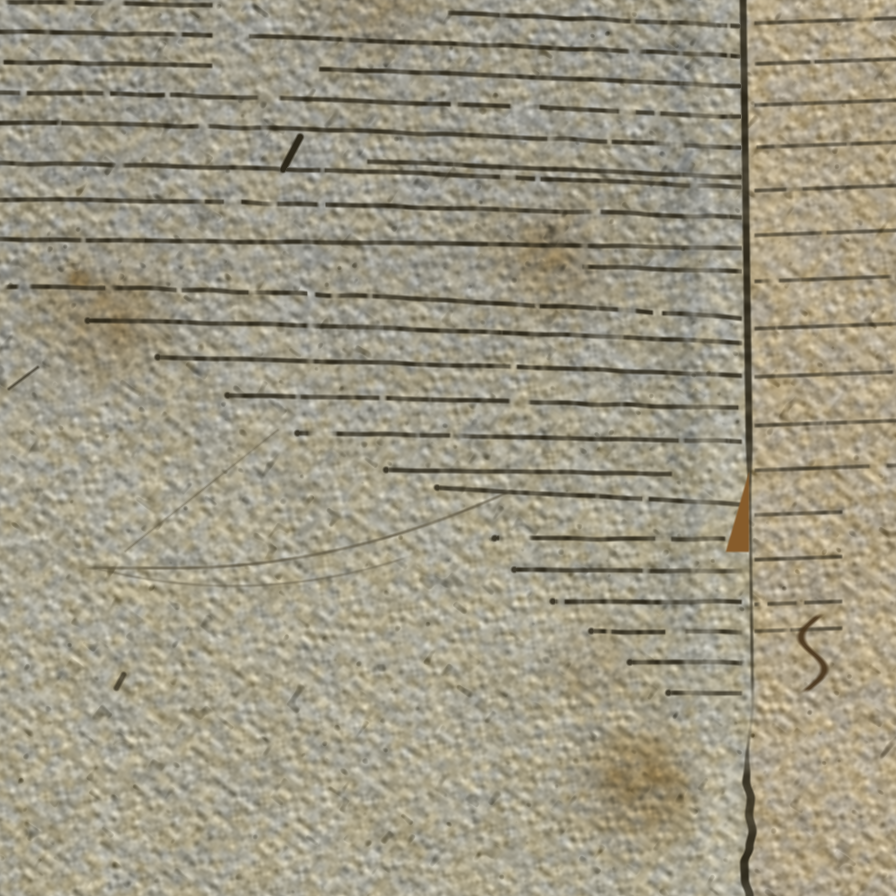
Give the GLSL for this texture, as a Shadertoy shader.

```glsl
float hash(vec2 p) {
  return fract(sin(dot(p, vec2(127.1, 311.7))) * 43758.5453);
}

float noise(vec2 p) {
  vec2 c = floor(p), f = fract(p);
  f = f * f * (3.0 - 2.0 * f);
  float low = mix(hash(c), hash(c + vec2(1, 0)), f.x);
  float high = mix(hash(c + vec2(0, 1)), hash(c + vec2(1, 1)), f.x);
  return mix(low, high, f.y);
}

float stroke(float dist, float halfWidth, float soft) {
  return 1.0 - smoothstep(halfWidth - soft, halfWidth + soft, abs(dist));
}

float span(float x, float from, float to, float soft) {
  return smoothstep(from - soft, from + soft, x) * (1.0 - smoothstep(to - soft, to + soft, x));
}

float segment(vec2 p, vec2 a, vec2 b) {
  vec2 ab = b - a;
  return length(p - a - ab * clamp(dot(p - a, ab) / dot(ab, ab), 0.0, 1.0));
}

float spot(vec2 p, float x, float y, float radius) {
  vec2 d = (p - vec2(x, y)) / radius;
  return exp(-dot(d, d));
}

// Grain lit from one side, with cool and warm fibres
vec3 paper(vec2 p, float fold) {
  vec3 cool = vec3(0.625, 0.61, 0.55), pale = vec3(0.665, 0.645, 0.565);
  vec3 warm = vec3(0.69, 0.64, 0.535);
  vec3 col = mix(pale, cool, smoothstep(0.35, 0.75, p.y + 0.12 * (0.5 - p.x)));
  col = mix(col, warm, smoothstep(-0.005, 0.01, p.x - fold));
  vec2 turned = mat2(0.8, 0.6, -0.6, 0.8) * p;
  vec2 g = turned * vec2(120, 145);
  col += 0.2 * (noise(g) - noise(g + vec2(0.2, -0.85)));
  col += 0.13 * (noise(turned.yx * 235.0 + 17.0) - 0.5);
  col += 0.05 * (noise(turned * 26.0) - 0.5);
  col += vec3(0.036, 0, -0.084) * (noise(turned * 75.0 + 31.0) - 0.5);
  return col - 0.17 * smoothstep(0.82, 1.0, noise(turned * 85.0 + 9.0));
}

float brokenInk(float x, float row) {
  float gaps = smoothstep(0.06, 0.25, noise(vec2(x * 75.0, row * 7.3)));
  return gaps * (0.55 + 0.45 * noise(vec2(x * 150.0, row * 3.1 + 50.0)));
}

// Long rows whose left ends step inwards down the page
float leftRows(vec2 p, float soft) {
  float ink = 0.0, across = p.x / 0.827;
  for (int k = 0; k < 23; k++) {
    float i = float(k);
    float y = 0.971 - 0.0339 * i + 0.0234 * smoothstep(4.9, 6.1, i) - 0.0221 * smoothstep(8.0, 19.0, i);
    float rise = mix(0.0273, 0.0026, smoothstep(10.0, 17.0, i)) - 0.018 * exp(-(i - 8.0) * (i - 8.0));
    y += rise * (1.0 - pow(across, 1.5));
    if (k == 9) y += 0.008;
    if (k == 10) y -= 0.009 * across * across;
    if (k == 16) y += 0.003 + 0.04 * (1.0 - across);
    y += 0.002 * (noise(vec2(p.x * 30.0, i * 5.7)) - 0.5);
    float start = k < 11 ? -0.1 : min(0.078 * i - 0.76, 0.043 * i - 0.2);
    if (k == 5) start = 0.41;
    if (k == 9) start = 0.65;
    if (k == 15 || k == 17) start += 0.021;
    float extent = span(p.x, start, k == 15 ? 0.75 : 0.828, soft);
    if (k < 3) extent *= 1.0 - span(p.x, 0.237, k == 0 ? 0.5 : 0.2 + 0.078 * i, soft);
    ink = max(ink, stroke(p.y - y, 0.0025, soft) * extent * brokenInk(p.x, i));
    if (k > 10) ink = max(ink, 0.85 * stroke(length(p - vec2(start, y)), 0.0035, soft));
  }
  return ink * (1.0 - 0.4 * span(p.x, 0.765, 0.8, 0.01));
}

// Short rows beyond the fold
float rightRows(vec2 p, float soft) {
  float ink = 0.0;
  for (int k = 0; k < 15; k++) {
    float i = float(k);
    float y = 0.974 - 0.0499 * i + 0.013 * max(0.0, sin(i * 0.349));
    y += 0.02 * step(13.5, i) + 0.035 * (p.x - 0.84);
    float extent = span(p.x, 0.842, k > 10 ? 0.94 : 1.1, soft);
    ink = max(ink, stroke(p.y - y, 0.0021, soft) * extent * brokenInk(p.x, i + 40.0));
  }
  return ink * 0.8;
}

float foldInk(vec2 p, float fold, float soft) {
  float upper = smoothstep(0.44, 0.51, p.y);
  float lower = 1.0 - smoothstep(0.12, 0.17, p.y);
  float ragged = 0.012 * lower * (noise(vec2(p.y * 55.0, 4)) - 0.5);
  float strength = (0.7 + 0.3 * (upper + lower)) * (1.0 - 0.65 * span(p.y, 0.17, 0.23, 0.015));
  strength *= 0.75 + 0.25 * noise(vec2(p.y * 90.0, 2));
  return strength * stroke(p.x - fold + ragged, 0.0016 + 0.0022 * upper + 0.003 * lower, soft);
}

// Two shallow arcs and a straight scratch
float faintArcs(vec2 p, float soft) {
  float bend = max(p.x - 0.195, 0.0), sag = p.x - 0.26;
  float upper = stroke(p.y - 0.366 - 0.612 * bend * bend, 0.0016, soft) * span(p.x, 0.1, 0.57, 0.01);
  float lower = stroke(p.y - 0.346 - 0.845 * sag * sag, 0.0013, soft) * span(p.x, 0.1, 0.45, 0.01);
  float scratch = stroke(segment(p, vec2(0.14, 0.385), vec2(0.31, 0.52)), 0.0011, soft);
  return (0.6 + 0.4 * noise(p * 60.0)) * max(0.75 * upper, 0.5 * max(lower, scratch));
}

void mainImage(out vec4 fragColor, in vec2 fragCoord) {
  vec2 p = fragCoord / iResolution.xy;
  float soft = max(0.0017, 1.0 / iResolution.y);
  float fold = 0.843 - 0.0137 * p.y - 0.008 * (1.0 - smoothstep(0.14, 0.22, p.y));
  vec3 col = paper(p, fold);

  // Creased band and brown stains
  col -= span(p.x, 0.745, 0.777, 0.009) * smoothstep(0.18, 0.42, p.y) * vec3(0.055, 0.048, 0.035);
  col += 0.03 * span(p.x, 0.782, 0.825, 0.008);
  float stain = 0.75 * spot(p, 0.615, 0.71, 0.055) + 0.7 * spot(p, 0.118, 0.648, 0.06);
  stain += 0.95 * spot(p, 0.71, 0.124, 0.058) + 0.65 * spot(p, 0.417, 0.995, 0.05);
  stain += 0.4 * spot(p, 0.665, 0.255, 0.045) + 0.9 * spot(p, 0.089, 0.69, 0.011);
  stain *= 0.6 + 0.7 * noise(p * 45.0);
  col *= mix(vec3(1), vec3(0.82, 0.73, 0.57), min(stain, 1.0));

  // Ruled ink, fold and loose pen marks
  col = mix(col, vec3(0.34, 0.31, 0.23), faintArcs(p, soft));
  float ink = max(leftRows(p, soft), rightRows(p, soft));
  ink = max(ink, foldInk(p, fold, soft));
  ink = max(ink, stroke(segment(p, vec2(0.316, 0.811), vec2(0.335, 0.847)), 0.0038, soft));
  ink = max(ink, 0.7 * stroke(segment(p, vec2(0.01, 0.566), vec2(0.042, 0.59)), 0.0015, soft));
  ink = max(ink, 0.7 * stroke(segment(p, vec2(0.13, 0.232), vec2(0.138, 0.247)), 0.003, soft));
  col = mix(col, vec3(0.15, 0.13, 0.075), ink * 0.95);

  // Brown squiggle and torn flap
  float wave = p.x - 0.907 + 0.013 * sin((0.307 - p.y) * 87.7);
  float squiggle = stroke(wave, 0.004, 0.003) * span(p.y, 0.229, 0.313, 0.003);
  col = mix(col, vec3(0.28, 0.2, 0.1), 0.9 * squiggle);
  float flap = span(p.x, 0.81 + 0.29 * (p.y - 0.384), 0.836, soft) * span(p.y, 0.384, 0.473, soft);
  col = mix(col, vec3(0.53, 0.36, 0.17), flap);
  fragColor = vec4(col, 1);
}
```
